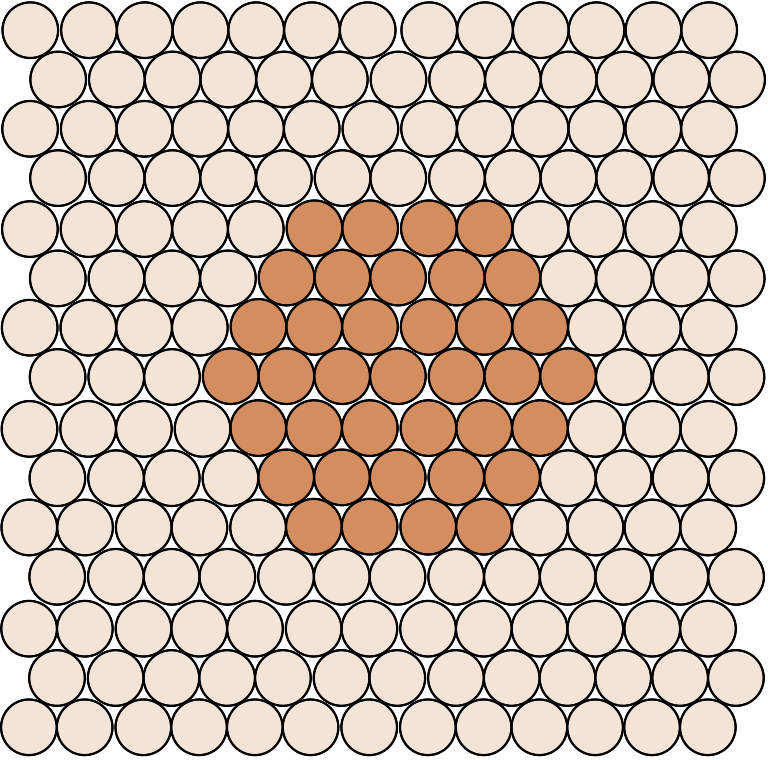
Reproduce this pattern procedurally as a Shadertoy shader.

```glsl
#define SHEET vec2(768.0, 760.0)
#define PITCH vec2(55.75, 49.3)
#define FIRST vec2(30.3, 30.2)
#define RADIUS 27.8
#define HALF_STROKE 1.22
#define GAP 2.9
#define COLUMNS 13.0
#define ROWS 15.0
#define CREAM vec3(0.953, 0.894, 0.843)
#define COPPER vec3(0.827, 0.553, 0.369)
#define INK vec3(0.01, 0.008, 0.008)

// Hexagonal core: each row away from the middle loses one disc
bool inCore(float column, float row) {
    float away = abs(row - 7.0);
    float start = 3.0 + floor((away + 1.0) * 0.5);
    float end = 9.0 - floor(away * 0.5);
    return away < 3.5 && column > start - 0.5 && column < end + 0.5;
}

// Staggered packing, with small slips along seams
vec2 discCenter(float column, float row) {
    float odd = mod(row, 2.0);
    float leftSeam = row > 9.5 && odd < 0.5 ? 2.0 : 1.0;
    float coreSeam = 3.0 + floor(abs(row - 8.0) * 0.5);
    vec2 center = FIRST + PITCH * vec2(column, row);
    center.x += 28.0 * odd - 0.1 * row;
    center.x += GAP * (step(leftSeam, column) + step(coreSeam, column) + step(7.0, column));
    center.x += 1.2 * step(11.0, column);
    center.y += 1.7 * step(4.0, row) + 2.6 * step(8.0, row) + 2.6 * step(12.0, row);
    if (inCore(column, row)) center.y -= 0.8;
    return center;
}

void mainImage(out vec4 fragColor, in vec2 fragCoord) {
    // Sheet coordinates, with rows counted from the top
    vec2 uv = fragCoord / iResolution.xy;
    vec2 p = vec2(uv.x, 1.0 - uv.y) * SHEET;
    float blur = 0.5 * SHEET.x / iResolution.x;

    vec3 color = vec3(1.0);
    float ink = 0.0;
    float nearRow = floor((p.y - FIRST.y) / 49.8 + 0.5);

    // Fill and outline the discs around this point
    for (float j = -1.0; j <= 1.0; j++) {
        float row = nearRow + j;
        if (row < 0.0 || row >= ROWS) continue;
        float shift = 28.0 * mod(row, 2.0);
        float nearColumn = floor((p.x - FIRST.x - shift) / 56.5 + 0.5);
        for (float i = -1.0; i <= 1.0; i++) {
            float column = nearColumn + i;
            if (column < 0.0 || column >= COLUMNS) continue;
            float edge = length(p - discCenter(column, row)) - RADIUS;
            vec3 fill = inCore(column, row) ? COPPER : CREAM;
            color = mix(color, fill, 1.0 - smoothstep(-blur, blur, edge));
            float stroke = 1.0 - smoothstep(-blur, blur, abs(edge) - HALF_STROKE);
            ink = max(ink, stroke);
        }
    }

    fragColor = vec4(mix(color, INK, ink), 1.0);
}
```
